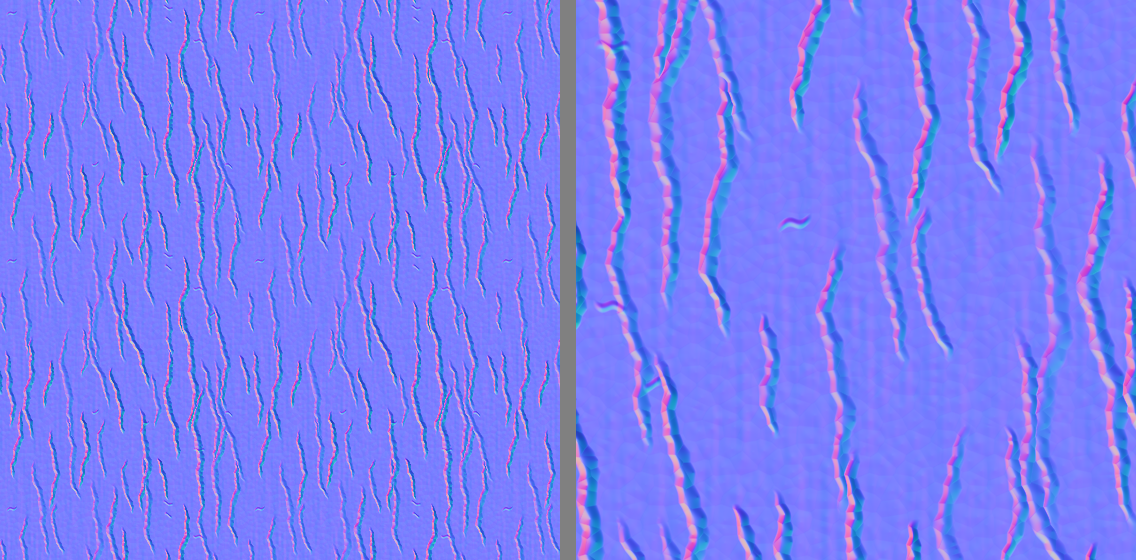
Left, the full canvas; right, a detail of the centre.
A three.js fragment shader for this texture map:

```glsl
// Tangent-space normal map of tiling bark: long wandering vertical cracks over fine fibre grain.
varying vec2 vUv;

const float TILES = 2.26;        // tile repeats across the canvas
const int CRACKS = 36;           // cracks per tile
const int NICKS = 9;             // short cross-grain nicks per tile
const float CRACK_DEPTH = 0.0135;
const float LEFT_WALL = 0.0125;  // steep lit wall
const float RIGHT_WALL = 0.0175; // wider shaded wall
const float STEP = 0.002;        // finite difference step

float hash(vec2 p) {
  vec3 q = fract(p.xyx * vec3(0.1031, 0.1030, 0.0973));
  q += dot(q, q.yzx + 33.33);
  return fract((q.x + q.y) * q.z);
}

vec2 hash2(vec2 p) {
  return vec2(hash(p + 3.7), hash(p + 41.3));
}

// Shortest offset between points on a unit tile
vec2 wrapOffset(vec2 d) {
  return fract(d + 0.5) - 0.5;
}

// Smooth value noise that repeats on the unit tile
float tileNoise(vec2 p, vec2 cells) {
  vec2 q = p * cells;
  vec2 id = floor(q);
  vec2 f = q - id;
  f = f * f * (3.0 - 2.0 * f);
  vec2 a = mod(id, cells);
  vec2 b = mod(id + 1.0, cells);
  return mix(mix(hash(a), hash(vec2(b.x, a.y)), f.x),
             mix(hash(vec2(a.x, b.y)), hash(b), f.x), f.y);
}

// Distance to the nearest cell point, repeating on the unit tile
float tileCells(vec2 p, vec2 cells) {
  vec2 q = p * cells;
  vec2 id = floor(q);
  float nearest = 1.5;
  for (int y = -1; y <= 1; y++) {
    for (int x = -1; x <= 1; x++) {
      vec2 c = id + vec2(float(x), float(y));
      nearest = min(nearest, length(c + hash2(mod(c, cells)) - q));
    }
  }
  return nearest;
}

// Sideways drift of a crack along its length
float wander(float y, float phase) {
  return 0.016 * sin(11.0 * y + phase) + 0.007 * sin(27.0 * y + phase * 2.3)
       + 0.0025 * sin(67.0 * y + phase * 3.1);
}

// Groove with a steep left wall and a gentler right wall
float groove(float x, float left, float right) {
  return smoothstep(-left, 0.0, x) * (1.0 - smoothstep(0.0, right, x));
}

float crack(vec2 p, float i, float lump) {
  vec2 seed = vec2(i, 17.0);
  vec2 a = hash2(seed);
  vec2 b = hash2(seed + 60.0);
  vec2 center = vec2((i + a.x) / float(CRACKS), fract(i * 0.618 + 0.25 * a.y));
  vec2 d = wrapOffset(p - center);
  float t = d.y / mix(0.08, 0.30, b.x);
  float taper = max(1.0 - t * t, 0.0);
  float lean = 0.42 * (b.y - 0.4) * abs(b.y - 0.4) * 2.0 + 0.05;
  float x = d.x + lean * d.y - wander(d.y, 6.283 * a.y) + 0.007 * (lump - 0.45);
  float size = mix(0.45, 1.0, taper) * mix(0.75, 1.1, b.x);
  float strength = mix(0.4, 1.05, hash(seed + 9.0)) * smoothstep(0.0, 0.55, taper);
  return strength * groove(x, LEFT_WALL * size, RIGHT_WALL * size);
}

float nick(vec2 p, float i) {
  vec2 d = wrapOffset(p - hash2(vec2(i, 83.0)));
  d.y += d.x * (hash(vec2(i, 7.0)) - 0.5) + 0.003 * sin(d.x * 190.0 + i);
  float span = mix(0.012, 0.026, hash(vec2(i, 29.0)));
  return groove(d.y, 0.007, 0.007) * (1.0 - smoothstep(span * 0.5, span, abs(d.x)));
}

float barkHeight(vec2 p) {
  float lump = tileCells(p, vec2(38.0, 46.0));
  float depth = 0.0;
  for (int i = 0; i < CRACKS; i++) depth = max(depth, crack(p, float(i), lump));
  float nicks = 0.0;
  for (int i = 0; i < NICKS; i++) nicks = max(nicks, nick(p, float(i)));
  // Stretched fibres, then fine roughness
  float grain = 0.0009 * tileNoise(p, vec2(96.0, 13.0))
              + 0.0011 * tileNoise(p, vec2(41.0, 6.0))
              + 0.0004 * tileNoise(p, vec2(110.0, 90.0));
  return grain - 0.0008 * lump - CRACK_DEPTH * depth - 0.0028 * nicks;
}

void main() {
  vec2 p = vUv * TILES;
  float h = barkHeight(p);
  vec2 slope = vec2(barkHeight(p + vec2(STEP, 0.0)) - h,
                    barkHeight(p + vec2(0.0, STEP)) - h) / STEP;
  slope += vec2(0.035, 0.01); // slight overall tilt
  vec3 normal = normalize(vec3(-slope, 1.0));
  gl_FragColor = vec4(normal * 0.5 + 0.5, 1.0);
}
```
